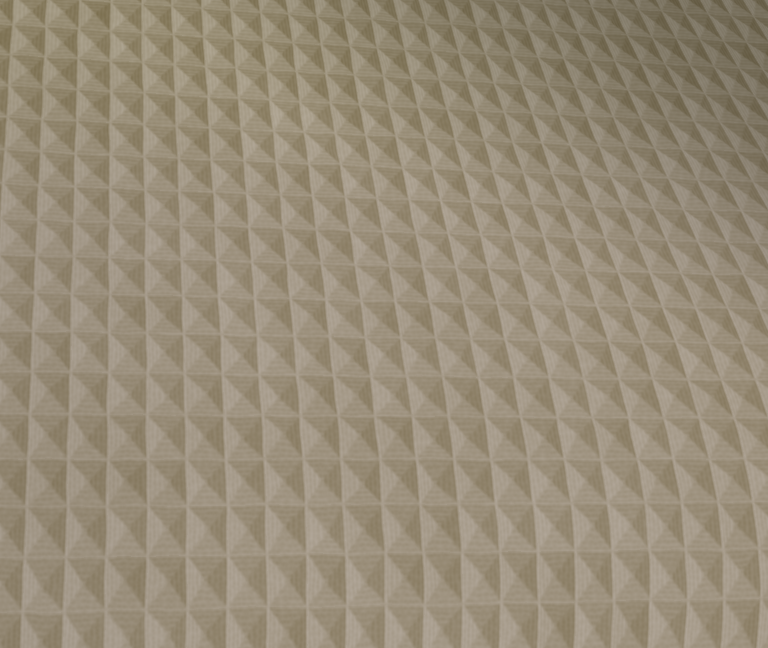
Give the GLSL for this texture, as a Shadertoy shader.

```glsl
// Cream waffle-weave cloth seen at a slant: a curved perspective grid of square
// pits, each made of four soft pyramid facets framed by thin raised ridges.
// Sine layers bend the threads and cellular noise gives the nap of the fabric.

const vec3 SHADOW = vec3(0.525, 0.475, 0.375);
const vec3 LIGHT  = vec3(0.685, 0.645, 0.595);

float hash(vec2 p) {
    p = fract(p * vec2(0.1031, 0.1130));
    p += dot(p, p.yx + 33.33);
    return fract((p.x + p.y) * p.x * 43.7);
}

vec2 hash2(vec2 p) {
    return vec2(hash(p), hash(p + vec2(17.3, 41.9)));
}

// Distance to the nearest scattered point
float cellular(vec2 p) {
    vec2 id = floor(p), f = fract(p);
    float nearest = 1.5;
    for (int y = -1; y <= 1; y++)
    for (int x = -1; x <= 1; x++) {
        vec2 o = vec2(x, y);
        nearest = min(nearest, length(o + hash2(id + o) - f));
    }
    return nearest;
}

float layeredSines(vec2 p) {
    float sum = 0.0, amp = 0.5;
    for (int i = 0; i < 3; i++) {
        sum += amp * sin(p.x + 1.3 * sin(p.y)) * cos(p.y + 0.7 * p.x);
        p = mat2(1.5, 1.1, -1.1, 1.5) * p + 2.1;
        amp *= 0.55;
    }
    return sum;
}

// Canvas position to weave coordinates; whole numbers lie on the ridges
vec2 clothGrid(vec2 uv) {
    float t = uv.y;
    float x = uv.x - (0.028 + 0.030 * t + 0.004 * t * t);
    float density = 18.2 + 2.1 * t + 3.15 * t * t;
    float fan = 1.7 - 3.8 * t + 9.1 * t * t;
    float column = x * (density + fan * x);
    float sag = uv.x * (-0.3 + 0.53 * t + 1.67 * t * t);
    float row = -0.6 + 10.7 * t + 5.7 * t * t + sag;
    return vec2(column, row);
}

// Facet brightness in a pit; q runs from -1 to 1 around the apex
float pitShade(vec2 q) {
    float side = mix(0.80, 0.13, smoothstep(-0.20, 0.16, q.x));
    float ends = mix(0.55, 0.34, smoothstep(-0.20, 0.20, q.y));
    float sideways = smoothstep(-0.16, 0.16, abs(q.x) - abs(q.y));
    return mix(ends, side, sideways);
}

// Soft line centred on whole numbers
float ridge(float x, float halfWidth, float blur) {
    float d = abs(fract(x + 0.5) - 0.5);
    return 1.0 - smoothstep(halfWidth - blur, halfWidth + blur, d);
}

void mainImage(out vec4 fragColor, in vec2 fragCoord) {
    vec2 uv = fragCoord / iResolution.xy;
    vec2 grid = clothGrid(uv);
    grid += 0.035 * vec2(layeredSines(grid * 1.7), layeredSines(grid.yx * 1.9 + 5.0));
    vec2 pixel = fwidth(grid);
    vec2 id = floor(grid), cell = fract(grid);

    // Pit with a slightly wandering apex
    vec2 apex = vec2(0.49, 0.51) + 0.14 * (hash2(id + 50.0) - 0.5);
    vec2 q = cell - apex;
    q /= mix(apex, 1.0 - apex, step(0.0, q));
    float shade = pitShade(q) + 0.13 * (hash(id + 90.0) - 0.5);

    // Square rings of thread stepping down into the pit
    float ring = max(abs(q.x), abs(q.y));
    float ringDetail = 1.0 - smoothstep(0.08, 0.22, max(pixel.x, pixel.y));
    shade += 0.055 * ringDetail * sin(ring * 26.0 + layeredSines(grid * 5.0));

    // Higher contrast where the cloth is seen at a lower angle
    float contrast = 0.88 + 0.30 * smoothstep(0.55, 1.0, uv.y);
    shade = 0.48 + (shade - 0.48) * contrast;

    // Raised ridges: vertical ones brighter, horizontal ones thin and worn
    vec2 blur = max(pixel * 0.8, vec2(0.035));
    float wear = 0.75 + 0.35 * layeredSines(grid * 2.3 + 9.0);
    float upright = ridge(grid.x, 0.038, blur.x) * 0.85;
    float across = ridge(grid.y, 0.034, blur.y) * 0.75 * wear;
    shade = mix(shade, 0.84, upright);
    shade = mix(shade, 0.70, across);

    // Nap and uneven tone
    shade += 0.16 * (cellular(uv * vec2(150.0, 126.0)) - 0.45);
    shade += 0.06 * layeredSines(uv * 9.0);

    // Broad light: soft middle, dim far corner, olive far edge
    vec3 color = mix(SHADOW, LIGHT, shade);
    float corner = smoothstep(0.95, 1.5, dot(uv, vec2(0.62, 0.90)));
    float leftDim = 1.0 - smoothstep(0.0, 0.4, uv.x);
    color *= 1.02 - 0.25 * corner - 0.035 * leftDim;
    color *= mix(vec3(1.0), vec3(0.98, 0.985, 0.93), smoothstep(0.6, 1.0, uv.y));
    fragColor = vec4(clamp(color, 0.0, 1.0), 1.0);
}
```
